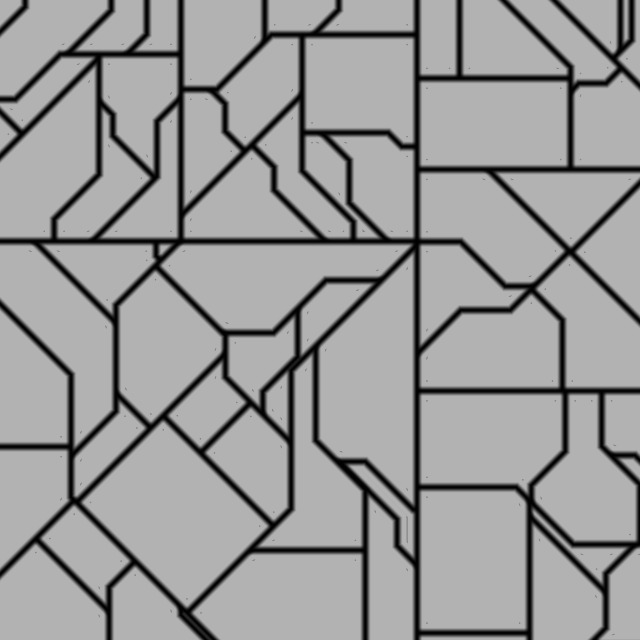
Reproduce this pattern procedurally as a WebGL 1 fragment shader.

```glsl
precision highp float;
// Grey hull plating: the canvas is split again and again by straight or
// kinked cuts in multiples of 45 degrees, leaving panels with soft dark seams.
// Each pixel descends the split tree; a panel is tracked by centre and covariance.

uniform vec2 u_resolution;

const float SEED = 7.3;
const float ROOT3 = 1.7320508;       // half width of a uniform spread, in sigmas
const float SEAM_WIDTH = 0.0092;     // distance at which a seam has faded out
const float RIVET_INSET = 0.0155;
const float RIVET_RADIUS = 0.0021;
const vec3 PANEL_GREY = vec3(0.70);
const vec3 SEAM_BLACK = vec3(0.005);
const vec3 RIVET_GREY = vec3(0.45);

float hash(float node, float stream) {
    return fract(sin(dot(vec2(node + SEED, stream), vec2(127.1, 311.7))) * 43758.5453);
}

// Variance of a panel along a direction.
float spread(mat2 cov, vec2 dir) {
    return dot(dir, cov * dir);
}

// Area of a panel with the given covariance.
float panelArea(mat2 cov) {
    return 12.0 * sqrt(max(cov[0][0] * cov[1][1] - cov[0][1] * cov[1][0], 0.0));
}

// Normal of the cut: one of four directions, preferring the longest extent.
vec2 cutNormal(mat2 cov, float node) {
    vec2 best = vec2(1.0, 0.0);
    float bestScore = -1.0;
    for (int k = 0; k < 4; k++) {
        float angle = float(k) * 0.7853982;
        vec2 dir = vec2(cos(angle), sin(angle));
        float score = spread(cov, dir) * mix(0.5, 1.0, hash(node, float(k)));
        if (score > bestScore) {
            bestScore = score;
            best = dir;
        }
    }
    return best;
}

// Signed distance to a line along u that climbs by "rise" at 45 degrees.
float kinkedLine(float u, float v, float rise) {
    u += 0.5 * rise;
    v += 0.5 * rise;
    return max(v - rise, min(v, (v - u) * 0.7071068));
}

// x: seam brightness, y and z: distances to the two nearest seams.
vec3 panels(vec2 p) {
    vec2 centre = vec2(0.5);
    mat2 cov = mat2(0.12, 0.0, 0.0, 0.12);
    float node = 1.0;
    vec3 result = vec3(1.0, 9.0, 9.0);

    for (int level = 0; level < 9; level++) {
        if (panelArea(cov) < mix(0.019, 0.045, hash(node, 4.0))) break;

        // Place the cut and its optional kink.
        vec2 normal = cutNormal(cov, node);
        vec2 tangent = vec2(-normal.y, normal.x);
        float sigma = sqrt(spread(cov, normal));
        float reach = sqrt(spread(cov, tangent));
        float offset = mix(-0.45, 0.45, hash(node, 5.0));
        float kinkAt = mix(-0.9, 0.9, hash(node, 6.0)) * reach;
        float rise = step(0.42, hash(node, 7.0)) * mix(0.5, 1.3, hash(node, 8.0)) * reach;
        float flip = hash(node, 9.0) < 0.5 ? -1.0 : 1.0;
        vec2 q = p - centre;
        float cut = kinkedLine(flip * (dot(q, tangent) - kinkAt),
                               dot(q, normal) - offset * sigma, rise);

        // Shade the seam; the product rounds the inner corners.
        float d = abs(cut);
        result.x *= smoothstep(0.0, SEAM_WIDTH, d);
        result.z = min(result.z, max(d, result.y));
        result.y = min(result.y, d);

        // Descend into the half that holds the pixel.
        float side = cut < 0.0 ? -1.0 : 1.0;
        float kept = (ROOT3 - side * offset) / (2.0 * ROOT3);
        vec2 lean = cov * normal / sigma;
        centre += lean * 0.5 * (offset + side * ROOT3);
        cov -= (1.0 - kept * kept) * mat2(lean * lean.x, lean * lean.y);
        node = 2.0 * node + step(0.0, side);
    }
    return result;
}

void main() {
    vec2 p = gl_FragCoord.xy / u_resolution.y;
    vec3 plate = panels(p);

    // Tiny rivets sit in the corners, equally far from two seams.
    float toRivet = length(plate.yz - RIVET_INSET);
    float rivet = 1.0 - smoothstep(0.2 * RIVET_RADIUS, RIVET_RADIUS, toRivet);

    vec3 color = mix(SEAM_BLACK, PANEL_GREY, plate.x);
    color = mix(color, RIVET_GREY, 0.7 * rivet);
    gl_FragColor = vec4(color, 1.0);
}
```
